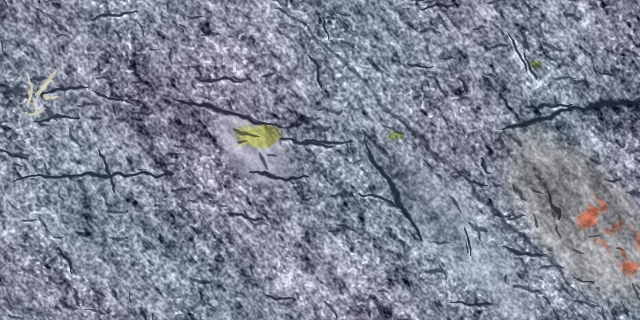
Reproduce this texture procedurally as a WebGL 2 fragment shader.

```glsl
#version 300 es
precision highp float;
// Weathered blue-grey cliff face with slanting grain, cracks, ledges and mineral stains.

uniform vec2 u_resolution;
out vec4 fragColor;

vec2 hash2(vec2 c) {
    vec3 a = fract(c.xyx * vec3(0.1031, 0.1030, 0.0973));
    a += dot(a, a.yzx + 33.33);
    return fract((a.xx + a.yz) * a.zy);
}

float cornerSlope(vec2 cell, vec2 offset) {
    float angle = 6.2832 * hash2(cell).x;
    return dot(vec2(cos(angle), sin(angle)), offset);
}

float gradientNoise(vec2 p) {
    vec2 i = floor(p), f = p - i;
    vec2 u = f * f * f * (f * (f * 6.0 - 15.0) + 10.0);
    vec2 e = vec2(1, 0);
    return mix(mix(cornerSlope(i, f), cornerSlope(i + e, f - e), u.x),
               mix(cornerSlope(i + e.yx, f - e.yx), cornerSlope(i + 1.0, f - 1.0), u.x), u.y);
}

// Thin crack from a to b, widest in the middle
float fissure(vec2 p, vec2 a, vec2 b, float width) {
    vec2 ab = b - a;
    float t = clamp(dot(p - a, ab) / dot(ab, ab), 0.0, 1.0);
    float w = width * (0.2 + 3.2 * t * (1.0 - t));
    return 1.0 - smoothstep(0.3 * w, w + 0.002, length(p - a - ab * t));
}

// Short cracks, at most one per grid cell, mostly shallow and some steep
float scatteredCracks(vec2 p, float cells, float share) {
    vec2 home = floor(p * cells);
    float dark = 0.0;
    for (int k = 0; k < 9; k++) {
        vec2 cell = home + vec2(k % 3, k / 3) - 1.0;
        vec2 r = hash2(cell + cells), s = hash2(cell + cells + 57.0);
        float angle = s.x < 0.7 ? 0.15 - 0.9 * s.x : -0.3 - s.x;
        vec2 reach = vec2(cos(angle), sin(angle)) * (0.15 + 0.35 * s.y) / cells;
        vec2 center = (cell + r) / cells;
        float present = step(fract(r.x * 17.0 + r.y * 5.0), share);
        dark = max(dark, present * fissure(p, center - reach, center + reach, 0.003 + 0.005 * s.y));
    }
    return dark;
}

// Soft-edged oval patch
float patchMask(vec2 p, vec2 center, vec2 radius) {
    return 1.0 - smoothstep(0.65, 1.15, length((p - center) / radius));
}

vec2 alongSlope(vec2 p) {
    return vec2(dot(p, vec2(0.66, -0.75)), dot(p, vec2(0.75, 0.66)));
}

void main() {
    vec2 p = gl_FragCoord.xy / u_resolution.y;
    vec2 q = alongSlope(p);
    vec2 warped = p + 0.022 * vec2(gradientNoise(p * 13.0), gradientNoise(p * 13.0 + 40.0))
                    + 0.008 * vec2(gradientNoise(p * 42.0), gradientNoise(p * 42.0 + 70.0));
    vec2 wq = alongSlope(warped);

    // Smooth slabs where the rough skin has fallen away
    float paleSlab = patchMask(wq, alongSlope(vec2(0.79, 0.53)), vec2(0.16, 0.085));
    float midSlab = patchMask(wq, alongSlope(vec2(1.44, 0.26)), vec2(0.36, 0.09));
    float tanSlab = patchMask(wq, alongSlope(vec2(1.82, 0.32)), vec2(0.36, 0.17));
    float smoothness = max(paleSlab, max(0.5 * midSlab, 0.75 * tanSlab));

    // Broad mottling and slanting bands
    float broad = gradientNoise(p * 3.0 + 9.0);
    float tone = 0.535 + 0.12 * broad + 0.17 * gradientNoise(wq * vec2(3.0, 11.0))
               + 0.15 * gradientNoise(wq * vec2(9.0, 19.0) + 31.0);

    // Grain in finer and finer octaves
    float grain = 0.23 * gradientNoise(wq * vec2(19.0, 34.0))
                + 0.28 * gradientNoise(q * vec2(42.0, 66.0) + 13.0)
                + 0.30 * gradientNoise(q * vec2(85.0, 115.0) + 5.0);
    tone += grain * (1.0 - 0.6 * smoothness);

    // Pale lichen flecks and dark pits
    float fleckZone = smoothstep(-0.2, 0.25, gradientNoise(wq * vec2(4.0, 7.0) + 80.0));
    tone += 0.24 * fleckZone * (1.0 - smoothness) * smoothstep(0.18, 0.42, gradientNoise(p * vec2(58.0, 70.0)));
    tone -= 0.20 * (1.0 - smoothness) * smoothstep(0.2, 0.45, gradientNoise(wq * vec2(17.0, 45.0) + 21.0));

    // Slab brightness with streaks running down them
    float streaks = gradientNoise(vec2(wq.x * 4.0, wq.y * 45.0));
    tone += 0.13 * paleSlab + 0.05 * midSlab + 0.04 * tanSlab + 0.16 * smoothness * streaks;

    // Shaded hollows
    tone -= 0.20 * patchMask(warped, vec2(1.93, 0.64), vec2(0.13, 0.06))
          + 0.17 * patchMask(warped, vec2(0.97, 0.22), vec2(0.035, 0.08))
          + 0.07 * patchMask(wq, alongSlope(vec2(0.42, 0.72)), vec2(0.2, 0.1));

    // Small cracks, each with a lit lip below it
    float rugged = 0.3 + 0.35 * smoothstep(-0.2, 0.3, gradientNoise(p * 2.3 + 60.0));
    float cracks = max(scatteredCracks(warped, 6.0, rugged), 0.75 * scatteredCracks(warped, 14.0, rugged));
    float lip = scatteredCracks(warped + vec2(0.0, 0.011), 6.0, rugged);

    // Main ledges and the long slanting seam
    float ledges = max(fissure(warped, vec2(0.54, 0.69), vec2(0.88, 0.60), 0.011),
                       fissure(warped, vec2(1.56, 0.59), vec2(1.79, 0.66), 0.012));
    ledges = max(ledges, fissure(warped, vec2(1.76, 0.65), vec2(2.04, 0.69), 0.014));
    ledges = max(ledges, fissure(warped, vec2(1.14, 0.55), vec2(1.32, 0.25), 0.012));
    ledges = max(ledges, fissure(warped, vec2(0.04, 0.44), vec2(0.54, 0.46), 0.008));
    ledges = max(ledges, fissure(warped, vec2(0.78, 0.46), vec2(0.96, 0.44), 0.006));
    float seam = fissure(warped, vec2(0.84, 1.03), vec2(1.90, 0.00), 0.009);
    tone += 0.11 * lip * (1.0 - cracks);
    tone = mix(tone, 0.15, max(0.85 * cracks, max(0.92 * ledges, 0.5 * seam)));

    // Cool rock colour, with a faint violet drift
    float level = clamp(tone, 0.07, 0.93);
    vec3 color = level + vec3(-0.027, -0.004, 0.062) + vec3(0.05, -0.02, 0.0) * gradientNoise(p * 2.2 + 3.0);

    // Mineral stains and moss
    float lit = level / 0.54;
    color = mix(color, lit * vec3(0.56, 0.55, 0.54), 0.6 * tanSlab);
    float rust = patchMask(wq, alongSlope(vec2(1.91, 0.27)), vec2(0.18, 0.06));
    color = mix(color, lit * vec3(0.64, 0.37, 0.30), rust * smoothstep(-0.1, 0.35, gradientNoise(wq * vec2(15.0, 28.0))));
    color = mix(color, lit * vec3(0.54, 0.55, 0.27), 0.8 * patchMask(warped, vec2(0.81, 0.575), vec2(0.075, 0.04)));
    float moss = patchMask(warped, vec2(1.24, 0.575), vec2(0.028, 0.016)) + patchMask(warped, vec2(1.68, 0.80), vec2(0.018, 0.014));
    color = mix(color, lit * vec3(0.36, 0.42, 0.20), 0.75 * moss);

    // Tuft of dry grass
    for (float n = 0.0; n < 9.0; n++) {
        vec2 r = hash2(vec2(n, 7.0)), root = vec2(0.10, 0.66) + 0.07 * (r - 0.3);
        vec2 tip = root + vec2(0.10, 0.13) * (hash2(vec2(n, 19.0)) - vec2(0.4, 0.25));
        color = mix(color, vec3(0.86, 0.84, 0.75), 0.85 * fissure(warped, root, tip, 0.006));
    }
    fragColor = vec4(clamp(color, 0.0, 1.0), 1.0);
}
```
